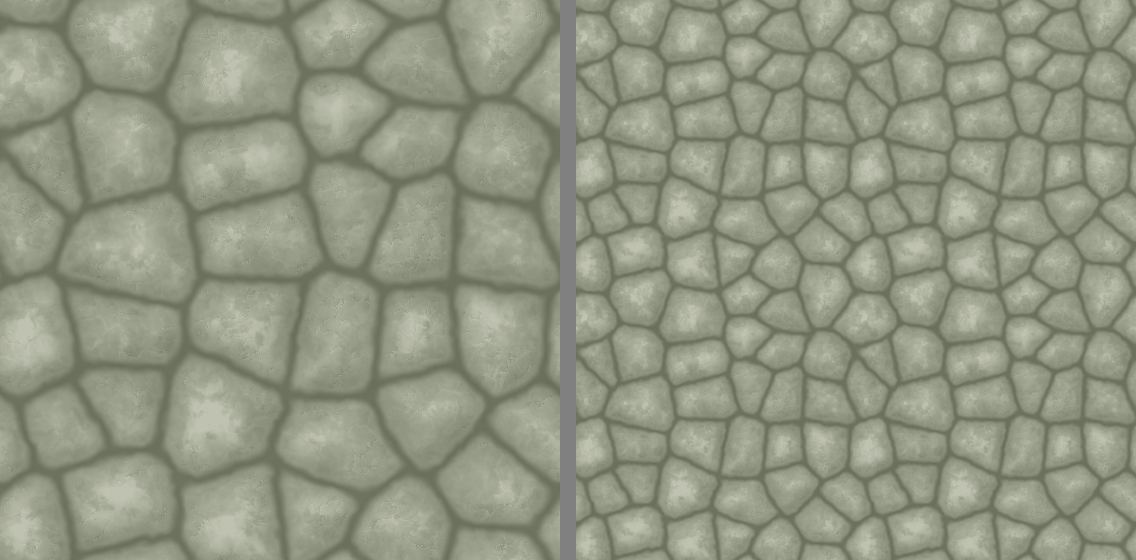
Left, the tile; right, the same tile 2 across and 2 down.
This texture is drawn by a WebGL 1 fragment shader. Its source:

```glsl
precision highp float;
uniform vec2 u_resolution;

// Wrapping random point inside a lattice cell
vec2 cellPoint(vec2 cell, float period) {
  cell = floor(mod(cell + 0.5, period));
  vec2 seed = vec2(dot(cell, vec2(127.1, 311.7)), dot(cell, vec2(269.5, 183.3)));
  return 0.12 + 0.76 * fract(sin(seed + period) * 43758.545);
}

// Smooth cellular noise, about -1 to 1, tiling over the unit square
float mottle(vec2 uv, float period) {
  vec2 p = uv * period;
  vec2 base = floor(p);
  float total = 0.0;
  float weights = 0.0001;
  for (int y = -1; y <= 1; y++) {
    for (int x = -1; x <= 1; x++) {
      vec2 cell = base + vec2(float(x), float(y));
      vec2 point = cellPoint(cell, period);
      vec2 d = cell + point - p;
      float w = max(0.0, 1.25 - dot(d, d));
      w *= w * w;
      total += w * (2.0 * fract(dot(point, vec2(37.3, 91.7))) - 1.0);
      weights += w;
    }
  }
  return total / weights;
}

float layeredMottle(vec2 uv, float period) {
  float sum = 0.0;
  float gain = 0.55;
  for (int i = 0; i < 5; i++) {
    sum += gain * mottle(uv, period);
    uv += vec2(0.31, 0.17);
    period *= 2.0;
    gain *= 0.62;
  }
  return sum;
}

// x: rounded distance to the cell border, yz: outward direction to it
vec3 cellBorder(vec2 uv, float period, float sharpness) {
  vec2 p = uv * period;
  vec2 base = floor(p);
  vec2 home = base;
  vec2 toHome = vec2(8.0);
  for (int y = -1; y <= 1; y++) {
    for (int x = -1; x <= 1; x++) {
      vec2 cell = base + vec2(float(x), float(y));
      vec2 d = cell + cellPoint(cell, period) - p;
      if (dot(d, d) < dot(toHome, toHome)) {
        toHome = d;
        home = cell;
      }
    }
  }
  float sum = 0.000001;
  vec2 outward = vec2(0.0);
  for (int y = -2; y <= 2; y++) {
    for (int x = -2; x <= 2; x++) {
      vec2 cell = home + vec2(float(x), float(y));
      vec2 d = cell + cellPoint(cell, period) - p;
      vec2 across = d - toHome;
      if (dot(across, across) > 0.0001) {
        vec2 dir = normalize(across);
        float w = exp(-sharpness * dot(0.5 * (d + toHome), dir));
        sum += w;
        outward += w * dir;
      }
    }
  }
  return vec3(max(0.0, -log(sum) / sharpness), outward / sum);
}

void main() {
  vec2 uv = gl_FragCoord.xy / u_resolution;
  vec2 light = normalize(vec2(-0.6, 0.8));

  // Stones with slightly ragged outlines
  vec2 ragged = vec2(mottle(uv, 28.0), mottle(uv + 0.37, 28.0)) * 0.005
              + vec2(mottle(uv, 72.0), mottle(uv + 0.61, 72.0)) * 0.002;
  vec3 stone = cellBorder(uv + ragged, 6.0, 24.0);
  float rise = stone.x;
  float face = smoothstep(0.04, 0.14, rise);
  float crown = smoothstep(0.12, 0.36, rise);

  // Weathered surface and pale worn patches
  float broad = layeredMottle(uv, 14.0);
  float grain = layeredMottle(uv + ragged * 2.0, 56.0);
  float worn = smoothstep(0.0, 0.3, broad + 0.25 * grain);

  // Embossed flakes and thin veins
  vec2 bend = vec2(grain, layeredMottle(uv + 0.43, 48.0));
  vec3 flake = cellBorder(uv + bend * 0.016, 30.0, 40.0);
  float chip = smoothstep(0.13, 0.0, flake.x) * dot(flake.yz, light);
  float chipped = smoothstep(-0.05, 0.3, mottle(uv + 0.23, 18.0));
  vec3 crack = cellBorder(uv + ragged * 2.5 + bend * 0.008, 17.0, 40.0);
  float vein = smoothstep(0.05, 0.0, crack.x) * smoothstep(-0.2, 0.5, mottle(uv + 0.71, 12.0));

  // Brightness from groove to crown
  float tone = 0.425 + 0.105 * smoothstep(0.0, 0.09, rise) + 0.38 * rise;
  tone += 0.028 * face * dot(stone.yz, light);
  tone += mix(0.012, 0.055, face) * broad + mix(0.008, 0.04, face) * grain;
  tone += 0.05 * crown * (worn - 0.35);
  tone += face * (0.045 * chip * chipped + 0.028 * vein);

  vec3 moss = vec3(0.40, 0.415, 0.345);
  vec3 paleStone = vec3(0.75, 0.76, 0.695);
  float shade = clamp((tone - 0.40) / 0.35, 0.0, 1.0);
  vec3 color = mix(moss, paleStone, shade);
  color += vec3(-0.004, 0.005, -0.008) * 4.0 * shade * (1.0 - shade);
  gl_FragColor = vec4(color, 1.0);
}
```
